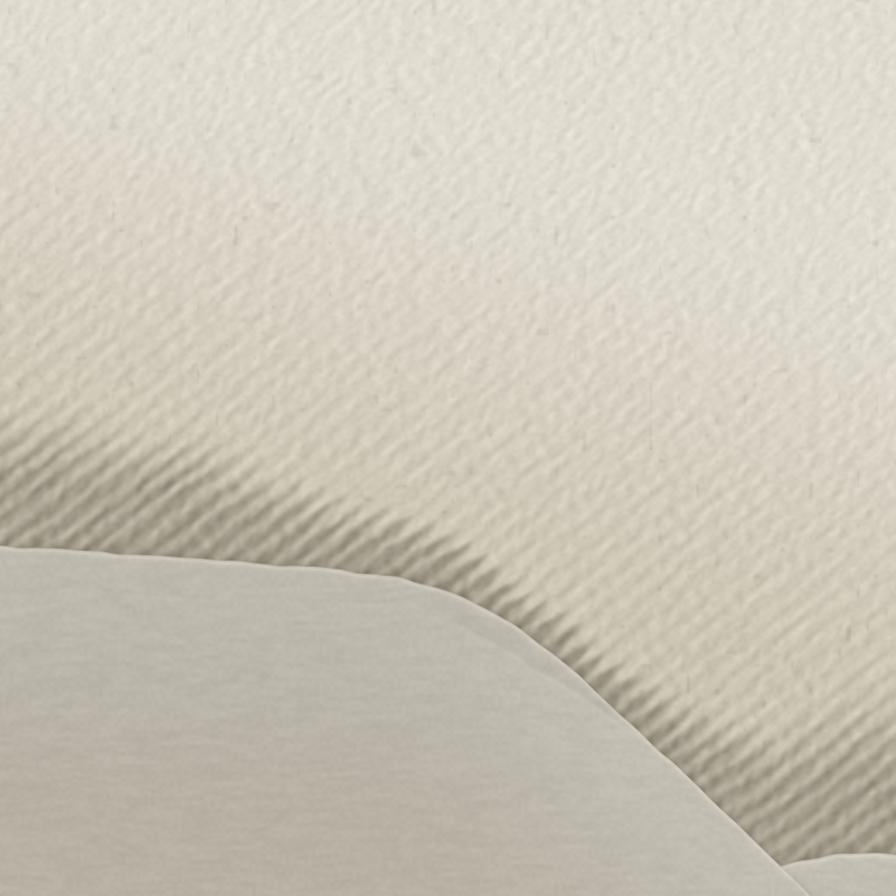
Give the GLSL for this texture, as a Shadertoy shader.

```glsl
float hash(vec2 p) {
    vec3 q = fract(p.xyx * 0.1031);
    q += dot(q, q.yzx + 33.33);
    return fract((q.x + q.y) * q.z);
}

float noise(vec2 p) {
    vec2 cell = floor(p), f = fract(p);
    f = f * f * (3.0 - 2.0 * f);
    return mix(mix(hash(cell), hash(cell + vec2(1, 0)), f.x),
               mix(hash(cell + vec2(0, 1)), hash(cell + vec2(1, 1)), f.x), f.y);
}

// Crest of the front dune: a gentle slope bending into a steep one
float frontCrest(float x) {
    return 0.391 - 0.067 * x - 0.045 * log(1.0 + exp((x - 0.538) / 0.05));
}

float cornerCrest(float x) {
    return 0.048 - 1.6 * (x - 0.97) * (x - 0.97);
}

// Sunlit slope with diagonal ripples, darkening toward the crest
vec3 rippledSlope(vec2 uv, float crest) {
    float height = uv.y - crest;
    float lit = smoothstep(0.42, 1.05, uv.y + 0.3 * uv.x);
    vec3 color = mix(vec3(0.79, 0.765, 0.695), vec3(0.88, 0.862, 0.815), lit);

    // Ripple axes: x runs along a ridge, y across it
    vec2 axes = vec2(0.788 * uv.x + 0.616 * uv.y, 0.788 * uv.y - 0.616 * uv.x);
    float warp = 0.35 * noise(axes * vec2(9, 22)) + 0.22 * noise(axes * vec2(45, 70));
    float ripple = sin(6.2832 * (axes.y * 47.0 + warp));

    // Shadow band, thinnest where the crest bends
    float band = 0.05 + 0.1 * smoothstep(0.6, 0.0, uv.x) + 0.13 * smoothstep(0.65, 1.0, uv.x);
    float edge = height + 0.012 * ripple + 0.02 * (noise(axes * vec2(8, 20)) - 0.5);
    float shadow = 1.0 - smoothstep(band * 0.4, band * 1.15, edge);
    color = mix(color, vec3(0.655, 0.63, 0.565), shadow);
    color += ripple * mix(mix(0.021, 0.004, lit), 0.052, shadow);

    // Embossed sand grains
    vec2 grain = axes * vec2(95, 150);
    float emboss = noise(grain) - noise(grain + vec2(0.5, -0.6));
    float fine = noise(uv * 260.0) - 0.5;
    color += emboss * mix(0.045, 0.075, shadow) + fine * 0.025;
    float pit = smoothstep(0.86, 1.0, noise(uv * vec2(95, 70) + 17.0));
    color -= 0.045 * pit * (1.0 - shadow);
    return color;
}

// Smooth front slope with faint wind lines
vec3 smoothSlope(vec2 uv, float crest) {
    float depth = crest - uv.y;
    vec3 color = mix(vec3(0.745, 0.725, 0.68), vec3(0.718, 0.695, 0.645),
                     smoothstep(0.0, 0.3, depth));
    color += 0.018 * smoothstep(0.35, 0.75, uv.x);
    float wind = noise(uv * vec2(45, 190) + 3.0 * noise(uv * 12.0)) - 0.5;
    color += 0.026 * wind + 0.024 * (noise(uv * 240.0) - 0.5);

    // Secondary fold that merges with the crest
    float span = smoothstep(0.45, 0.55, uv.x) * smoothstep(0.78, 0.66, uv.x);
    float fold = depth - 0.034 * smoothstep(0.76, 0.57, uv.x);
    color -= 0.035 * span * smoothstep(-0.035, 0.0, fold) * smoothstep(0.003, -0.003, fold);
    color += 0.022 * span * exp(-abs(fold) * 200.0);

    // Bright rim
    color += 0.065 * exp(-abs(depth - 0.003) * 420.0);
    return color;
}

void mainImage(out vec4 fragColor, in vec2 fragCoord) {
    vec2 uv = fragCoord / iResolution.xy;
    float wobble = 0.003 * (noise(vec2(uv.x * 45.0, 4.0)) - 0.5);
    float front = frontCrest(uv.x) + wobble;
    float corner = cornerCrest(uv.x) + wobble;
    float crest = max(front, corner);
    float aa = 1.2 / iResolution.y;

    vec3 color = rippledSlope(uv, crest);
    // Contact shadow above the crest
    color -= 0.09 * exp(-max(uv.y - crest, 0.0) * 180.0);

    // Corner dune behind, front dune over it
    vec3 cornerColor = smoothSlope(uv, corner) - 0.05 * exp(-max(uv.y - front, 0.0) * 150.0);
    color = mix(color, cornerColor, smoothstep(-aa, aa, corner - uv.y));
    color = mix(color, smoothSlope(uv, front), smoothstep(-aa, aa, front - uv.y));
    fragColor = vec4(clamp(color, 0.0, 1.0), 1.0);
}
```
